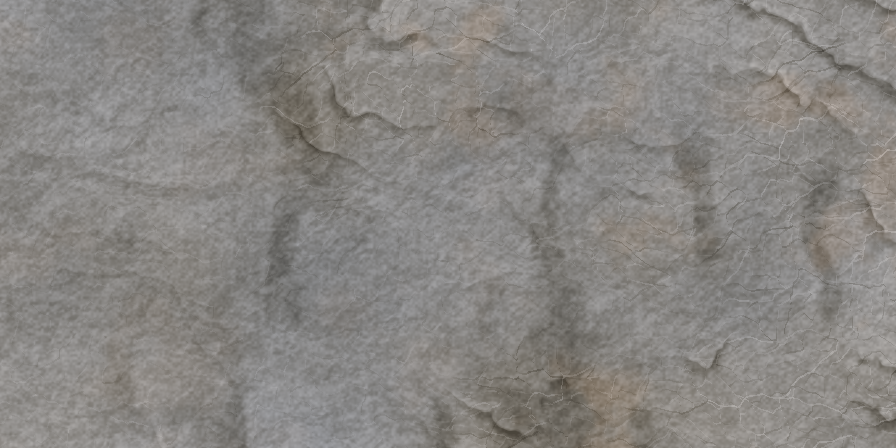
This texture is drawn by a Shadertoy shader. Its source:

```glsl
float hash(vec2 p) {
    return fract(sin(dot(p, vec2(127.1, 311.7))) * 43758.5453);
}

float noise(vec2 p) {
    vec2 i = floor(p), f = fract(p);
    f = f * f * (3.0 - 2.0 * f);
    return mix(mix(hash(i), hash(i + vec2(1, 0)), f.x),
               mix(hash(i + vec2(0, 1)), hash(i + vec2(1, 1)), f.x), f.y);
}

float fbm(vec2 p) {
    float sum = 0.0, amp = 0.5;
    for (int i = 0; i < 5; i++) {
        sum += amp * noise(p);
        p = mat2(1.6, 1.2, -1.2, 1.6) * p + 7.3;
        amp *= 0.5;
    }
    return sum;
}

// Same octaves without rotation, so that stretched input stays stretched
float streakNoise(vec2 p) {
    return 0.55 * noise(p) + 0.28 * noise(p * 2.1 + 4.7) + 0.17 * noise(p * 4.3 + 9.1);
}

// Height of randomly tilted stone chips, one per Voronoi cell
float chips(vec2 p) {
    vec2 cell = floor(p);
    float nearest = 9.0, height = 0.0;
    for (int y = -1; y <= 1; y++)
    for (int x = -1; x <= 1; x++) {
        vec2 id = cell + vec2(x, y);
        vec2 d = p - id - vec2(hash(id), hash(id + 31.7));
        float dist = dot(d, d);
        if (dist < nearest) {
            nearest = dist;
            vec2 tilt = vec2(hash(id + 5.1), hash(id + 8.9)) - 0.5;
            height = 0.5 * hash(id + 2.3) + 1.4 * dot(d, tilt);
        }
    }
    return height;
}

vec2 warp(vec2 p) {
    return p + 0.14 * (vec2(fbm(p * 6.0), fbm(p * 6.0 + 17.0)) - 0.5);
}

float rockHeight(vec2 p, float broken) {
    vec2 q = warp(p);
    float h = 0.11 * fbm(q * vec2(5.0, 6.0));
    h += 0.05 * streakNoise(vec2(q.x * 6.0, q.y * 1.2) + 40.0);
    h += 0.028 * broken * chips(q * vec2(8.0, 11.0));
    h += (0.003 + 0.007 * broken) * chips(q * vec2(22.0, 28.0) + 3.0);
    return h + 0.0045 * noise(p * 85.0) + 0.002 * noise(p * 150.0);
}

void mainImage(out vec4 fragColor, in vec2 fragCoord) {
    vec2 p = fragCoord / iResolution.y;
    vec2 q = warp(p);

    // Fractured zones, mostly toward the right
    float broken = smoothstep(0.38, 0.62, fbm(p * 2.6 + 3.0) + 0.13 * (p.x - 1.0));

    // Relief lit from the upper left
    vec2 toLight = 0.004 * normalize(vec2(-0.5, 1.0));
    float slope = (rockHeight(p, broken) - rockHeight(p + toLight, broken)) / 0.004;
    float light = 0.545 + 0.095 * slope / (1.0 + abs(slope));

    // Broad weathering and fine grain
    light += 0.14 * (fbm(p * 3.0 + 21.0) - 0.48);
    light += 0.07 * (noise(p * 170.0) - 0.5) + 0.05 * (noise(p * 75.0 + 6.0) - 0.5);

    // Dark, speckled vertical stains
    float stain = streakNoise(vec2(q.x * 6.5, p.y * 1.7) + 12.0);
    stain += 0.16 * (fbm(p * 14.0) - 0.48);
    stain = smoothstep(0.56, 0.74, stain) * (0.6 + 0.8 * noise(p * 65.0 + 2.0));
    light -= 0.1 * stain;

    // Broken ledges descending to the right, shadowed underneath
    float ledge = fract(p.y * 6.0 + p.x * 2.2 + 2.8 * fbm(p * 3.6 + 8.0));
    float present = smoothstep(0.48, 0.62, fbm(p * 6.0 + 50.0)) * (0.25 + 0.75 * broken);
    float shadow = smoothstep(0.72, 0.96, ledge) * (1.0 - smoothstep(0.96, 1.0, ledge));
    float rim = smoothstep(0.0, 0.03, ledge) * (1.0 - smoothstep(0.03, 0.2, ledge));
    light += present * (0.05 * rim - 0.15 * shadow);

    // Warm shadows, neutral highlights, bluish and tan patches
    light = clamp(light, 0.27, 0.72);
    vec3 color = light + mix(vec3(0.01, 0.0, -0.02), vec3(0.006, 0.0, -0.002),
                             smoothstep(0.4, 0.62, light));
    float warmth = 2.0 * (fbm(p * 2.8 + 33.0) - 0.48) + 0.5 * (broken - 0.5) - 0.3 * (p.y - 0.5);
    color += warmth * vec3(0.014, 0.0, -0.022);
    float rust = smoothstep(0.52, 0.7, fbm(p * 6.5 + 70.0)) * (0.3 + 0.7 * broken);
    color += rust * vec3(0.03, 0.004, -0.018);

    fragColor = vec4(color, 1.0);
}
```
